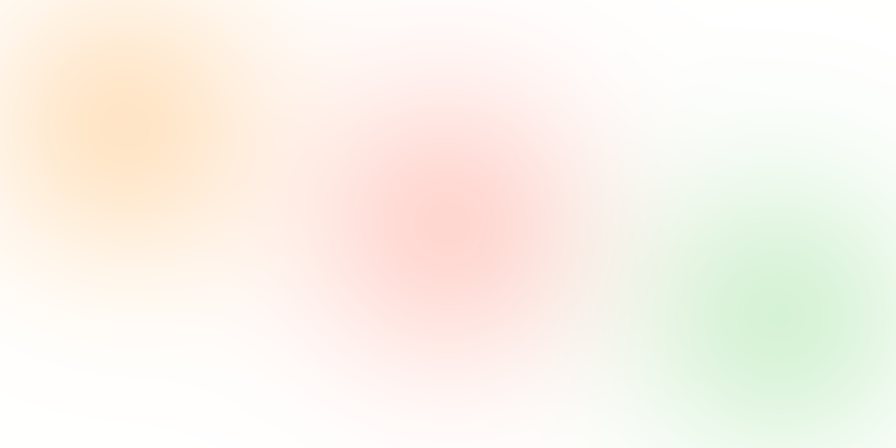
Write a Shadertoy shader that draws this background.

```glsl
// Three soft pastel glows, apricot, rose and mint, on a white ground.

// Tints the ground with a round glow that fades as a Gaussian.
vec3 addGlow(vec3 ground, vec2 p, vec2 centre, vec3 tint) {
    vec2 d = p - centre;
    return ground * mix(vec3(1.0), tint, exp(-dot(d, d) / 0.108));
}

void mainImage(out vec4 fragColor, in vec2 fragCoord) {
    // Canvas height is one unit; x is measured from the middle.
    vec2 p = (fragCoord - vec2(0.5 * iResolution.x, 0.0)) / iResolution.y;

    vec3 color = vec3(1.0, 1.0, 0.998);
    color = addGlow(color, p, vec2(-0.725, 0.72), vec3(1.0, 0.898, 0.780));
    color = addGlow(color, p, vec2(0.0, 0.5), vec3(1.0, 0.842, 0.820));
    color = addGlow(color, p, vec2(0.74, 0.295), vec3(0.840, 0.950, 0.840));

    fragColor = vec4(color, 1.0);
}
```
